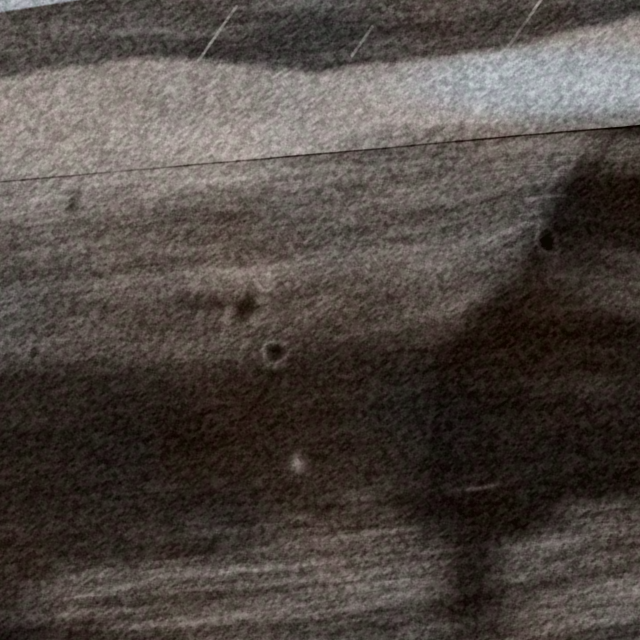
Write a WebGL 1 fragment shader that draws this texture.

```glsl
precision highp float;
uniform vec2 u_resolution;

#define GRAIN_SLOPE 0.11
#define STREAK_CONTRAST 0.75
#define FILM_GRAIN 0.19
#define GRAIN_SCALE 190.0
#define WARM_TINT vec3(0.033, -0.006, -0.032)
#define COOL_TINT vec3(-0.015, 0.004, 0.025)

float hash(vec2 p) {
  vec3 q = fract(vec3(p.xyx) * 0.1031);
  q += dot(q, q.yzx + 33.33);
  return fract((q.x + q.y) * q.z);
}

float noise(vec2 p) {
  vec2 i = floor(p), f = fract(p);
  f = f * f * (3.0 - 2.0 * f);
  return mix(mix(hash(i), hash(i + vec2(1, 0)), f.x),
             mix(hash(i + vec2(0, 1)), hash(i + vec2(1, 1)), f.x), f.y);
}

// Layered noise centred on zero
float fbm(vec2 p) {
  float sum = 0.0, amp = 0.5;
  for (int i = 0; i < 4; i++) {
    sum += amp * (noise(p) - 0.5);
    p = p * 2.03 + 17.3;
    amp *= 0.55;
  }
  return sum;
}

mat2 rotation(float a) {
  return mat2(cos(a), -sin(a), sin(a), cos(a));
}

float blob(vec2 p, vec2 centre, vec2 radius) {
  vec2 d = (p - centre) / radius;
  return exp(-dot(d, d));
}

float segment(vec2 p, vec2 a, vec2 b) {
  vec2 ab = b - a;
  return length(p - a - ab * clamp(dot(p - a, ab) / dot(ab, ab), 0.0, 1.0));
}

// Pale broken rim around a dark core
float knot(vec2 p, vec2 centre, vec2 radius, float angle) {
  vec2 d = rotation(angle) * (p - centre) / radius;
  float r = length(d) + 1.3 * fbm(p * 35.0);
  float rim = exp(-pow((r - 1.0) * 3.0, 2.0)) * (0.3 + noise(p * 55.0));
  return 0.15 * rim - 0.14 * exp(-r * r * 2.5);
}

// Long fibres that bend around the knots
float fibres(vec2 p) {
  float bend = 0.035 * fbm(p * vec2(3.0, 5.0))
             + 0.035 * blob(p, vec2(0.42, 0.49), vec2(0.12, 0.07))
             - 0.05 * blob(p, vec2(0.86, 0.62), vec2(0.12));
  float across = p.y - GRAIN_SLOPE * p.x + bend;
  return fbm(vec2(p.x * 3.0, across * 34.0)) + 0.7 * fbm(vec2(p.x * 6.0, across * 85.0));
}

float woodTone(vec2 p, float depth, float streak) {
  float cloud = fbm(p * vec2(4.0, 7.0) + 3.0);
  float upper = mix(0.41, 0.27, smoothstep(0.0, 0.22, depth));
  upper += 0.09 * blob(p, vec2(0.38, 0.57 + 0.1 * (p.x - 0.3)), vec2(0.35, 0.025));
  upper -= 0.07 * blob(p, vec2(0.3, 0.65), vec2(0.2, 0.04));
  float darkLine = 0.44 + 0.05 * smoothstep(0.3, 0.55, p.x) + 0.06 * cloud;
  float tone = mix(0.125, upper, smoothstep(-0.06, 0.035, p.y - darkLine));

  // Shadow sweeping down from the right
  float shadowEdge = 0.65 + 0.27 * clamp((p.y - 0.4) / 0.37, 0.0, 1.0) + 0.12 * cloud;
  float shadow = smoothstep(-0.02, 0.05, p.x - shadowEdge);
  float relief = blob(p, vec2(1.0, 0.55), vec2(0.12, 0.06)) + 0.6 * blob(p, vec2(0.92, 0.4), vec2(0.1, 0.02));
  tone = mix(tone, 0.085 + 0.12 * relief, shadow);
  tone += 0.25 * blob(p, vec2(0.98, 0.76), vec2(0.065, 0.035));

  // Worn streaks along the bottom
  float worn = 1.0 - smoothstep(-0.03, 0.05, p.y - 0.09 - 0.13 * p.x - 0.2 * cloud);
  worn *= smoothstep(0.02, 0.2, p.x + 0.3 * cloud);
  worn *= 1.0 - 0.9 * blob(p, vec2(0.74, 0.13), vec2(0.055, 0.2));
  tone = mix(tone, 0.29 + 0.2 * streak, 0.85 * worn);
  return tone * (1.0 + STREAK_CONTRAST * streak + 0.7 * cloud);
}

void main() {
  vec2 p = gl_FragCoord.xy / u_resolution;
  float seam = 0.716 + 0.089 * p.x + 0.003 * fbm(vec2(p.x * 12.0, 2.0));
  float depth = seam - p.y;
  float streak = fibres(p);
  float tone = woodTone(p, depth, streak);

  // Knots, dark nick and pale flecks
  tone += knot(p, vec2(0.432, 0.448), vec2(0.019, 0.016), 0.5);
  tone += 0.7 * knot(p, vec2(0.385, 0.52), vec2(0.022, 0.05), -0.4);
  tone += 0.8 * knot(p, vec2(0.855, 0.62), vec2(0.016, 0.026), 0.5);
  tone += 0.6 * knot(p, vec2(0.055, 0.455), vec2(0.012, 0.03), -0.3);
  tone -= 0.22 * blob(rotation(-0.4) * (p - vec2(0.115, 0.685)), vec2(0.0), vec2(0.009, 0.025));
  tone += 0.3 * blob(p, vec2(0.465, 0.275), vec2(0.011, 0.014));
  tone += 0.16 * blob(p, vec2(0.75, 0.238 + 0.13 * (p.x - 0.75)), vec2(0.04, 0.004));

  // Pale strip above the seam
  float lightSpot = blob(p, vec2(0.88, 0.87), vec2(0.3, 0.07));
  float brush = fbm(rotation(-0.6) * p * vec2(110.0, 45.0));
  float pale = 0.54 + 0.12 * lightSpot + 0.15 * fbm(p * vec2(5.0, 14.0)) + 0.11 * brush;
  pale += 0.07 * blob(p, vec2(0.3, 0.78), vec2(0.3, 0.035));
  pale -= 0.13 * smoothstep(0.4, 0.7, p.x) * (1.0 - smoothstep(0.015, 0.035, -depth + 0.012 * brush));
  float strip = smoothstep(-0.0015, 0.0015, -depth);
  tone = mix(tone, pale, strip);
  tone -= 0.22 * exp(-pow((depth - 0.001) / 0.0018, 2.0)) * (0.6 + 0.5 * noise(vec2(p.x * 18.0, 5.0)));

  // Dark upper board with slanted scratches
  float ridge = 0.88 + 0.045 * p.x + 0.013 * sin(p.x * 9.5 - 0.4)
              + 0.035 * smoothstep(0.8, 1.0, p.x) + 0.018 * fbm(vec2(p.x * 14.0, 8.0));
  float board = smoothstep(-0.007, 0.012, p.y - ridge);
  float boardTone = 0.26 + 0.22 * streak;
  boardTone += 0.12 * blob(p, vec2(0.28, 0.95 + 0.25 * pow(p.x - 0.22, 2.0)), vec2(0.15, 0.01));
  tone = mix(tone, boardTone, board);
  for (int i = 0; i < 3; i++) {
    float k = float(i);
    vec2 foot = vec2(0.31 + 0.24 * k, 0.905 + 0.008 * k);
    float reach = 0.045 + 0.04 * abs(k - 1.0);
    float d = segment(p, foot, foot + reach * vec2(0.7, 1.0));
    tone += 0.24 * board * (1.0 - smoothstep(0.0005, 0.004, d)) * (0.5 + noise(p * 60.0));
  }
  float corner = smoothstep(-0.002, 0.003, p.y - 0.98 - 0.16 * p.x);
  tone = mix(tone, 0.64, corner);

  // Fine slanted film grain, gentler in the darks
  vec2 g = rotation(0.6) * p * GRAIN_SCALE;
  float speck = noise(g * vec2(0.7, 1.25)) - 0.5 + 0.6 * (noise(g * 1.9 + 40.0) - 0.5);
  tone += FILM_GRAIN * speck * mix(0.55, 1.0, smoothstep(0.05, 0.35, tone));
  tone = max(tone, 0.025);

  // Warm wood, cool daylight on the right and in the corner
  float cool = max(corner, strip * (1.0 - board) * smoothstep(0.2, 0.85, lightSpot));
  float warmth = 0.85 + 1.2 * fbm(p * 6.0 + 9.0) - 0.35 * board;
  vec3 color = vec3(tone) + mix(WARM_TINT * warmth, COOL_TINT, cool);
  color += vec3(0.012, -0.008, 0.008) * (noise(p * 90.0) - 0.5) * 2.0;
  gl_FragColor = vec4(clamp(color, 0.0, 1.0), 1.0);
}
```
